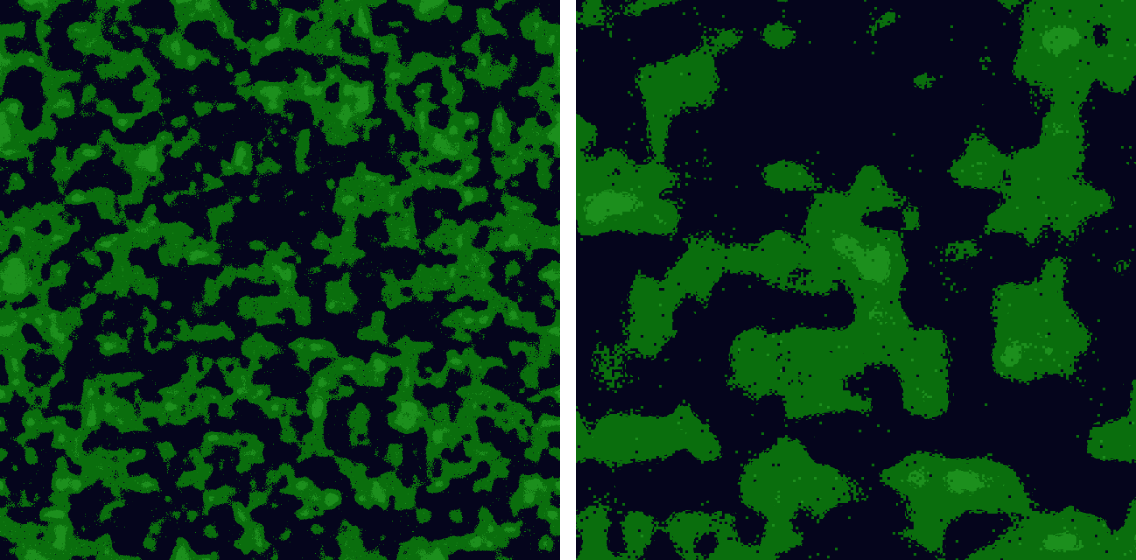
Left: the whole. Right: its middle third, enlarged.
Write a Shadertoy shader that draws this texture.

```glsl
// Ragged green islands on a near-black navy ground, with light green cores.
// Three octaves of wrapping value noise are cut at two levels; a fine grain
// jitters the levels to fray the outlines and scatter a few specks.

const vec3 NAVY = vec3(0.02, 0.02, 0.11);
const vec3 GREEN = vec3(0.04, 0.43, 0.05);
const vec3 LIGHT_GREEN = vec3(0.11, 0.56, 0.115);

// Integer hash of a lattice cell, wrapped every "period" cells, in 0..1
float cellHash(vec2 cell, float period, uint seed) {
    uvec2 c = uvec2(mod(cell, period));
    uint h = c.x * 1597334677u ^ c.y * 3812015801u ^ seed * 2654435769u;
    h = (h ^ (h >> 16)) * 2146121005u;
    h = (h ^ (h >> 15)) * 2221713035u;
    h ^= h >> 16;
    return float(h >> 8) / 16777216.0;
}

// Smooth value noise with "period" cells across the canvas
float valueNoise(vec2 uv, float period, uint seed) {
    vec2 p = uv * period;
    vec2 cell = floor(p);
    vec2 s = smoothstep(0.0, 1.0, p - cell);
    float bottom = mix(cellHash(cell, period, seed),
                       cellHash(cell + vec2(1, 0), period, seed), s.x);
    float top = mix(cellHash(cell + vec2(0, 1), period, seed),
                    cellHash(cell + vec2(1, 1), period, seed), s.x);
    return mix(bottom, top, s.y);
}

// Mostly small jitter, with rare strong outliers that become specks
float grain(vec2 uv) {
    const float cells = 640.0;
    float u = 2.0 * cellHash(floor(uv * cells), cells, 9u) - 1.0;
    return 0.03 * u + 0.2 * u * pow(abs(u), 60.0);
}

vec3 islandColor(vec2 uv) {
    float height = 0.25 * valueNoise(uv, 18.0, 1u)
                 + 0.50 * valueNoise(uv, 37.0, 2u)
                 + 0.25 * valueNoise(uv, 73.0, 3u)
                 + grain(uv);
    vec3 color = mix(NAVY, GREEN, step(0.51, height));
    return mix(color, LIGHT_GREEN, step(0.725, height));
}

void mainImage(out vec4 fragColor, in vec2 fragCoord) {
    // Average a 3 by 3 grid of samples to smooth the edges
    vec3 sum = vec3(0.0);
    for (int y = -1; y <= 1; y++) {
        for (int x = -1; x <= 1; x++) {
            vec2 offset = vec2(x, y) / 3.0;
            sum += islandColor((fragCoord + offset) / iResolution.xy);
        }
    }
    fragColor = vec4(sum / 9.0, 1.0);
}
```
